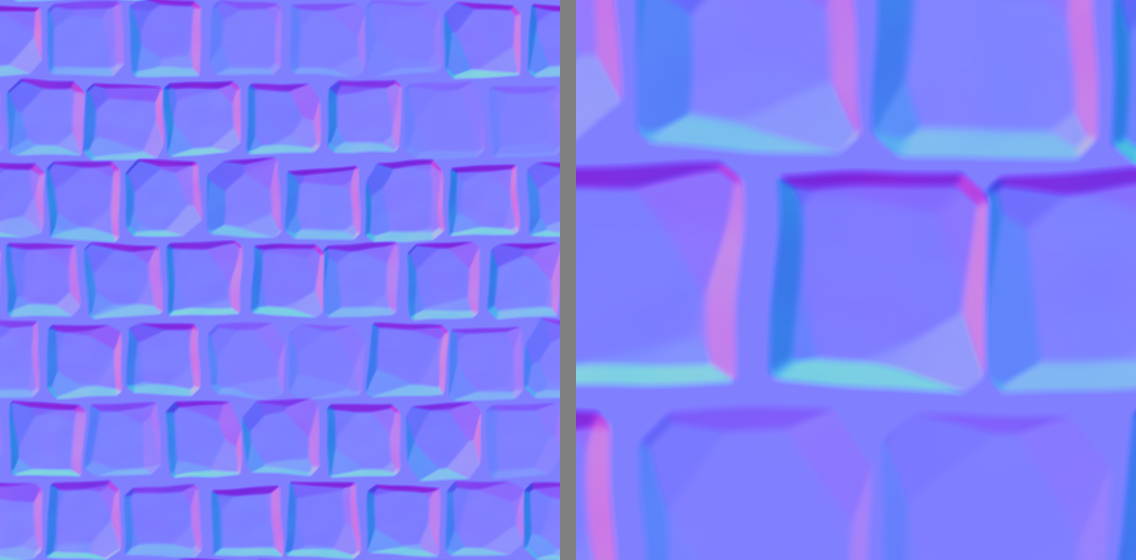
Left: the whole. Right: its middle third, enlarged.
Write a WebGL 1 fragment shader that draws this texture map.

```glsl
precision highp float;
// Tangent-space normal map of a cobbled wall: staggered rows of chipped stones.
// Each stone is the minimum of tilted planes (top, bevels, chips); the height
// field is differentiated numerically and the normal is packed into colour.

uniform vec2 u_resolution;

#define TILES 7.0           // stones across and rows down
#define HALF_SIZE 0.455     // half width of a stone, in tile units
#define SIZE_VARY 0.065     // variation of each edge position
#define SHIFT 0.06          // scatter of the stone centres
#define SKEW 0.15           // variation of the edge angles, radians
#define RISE 0.072          // height of a stone above the joints
#define TILT 0.07           // lean of the top faces
#define CHIP_SLOPE 0.34     // steepest shallow chip
#define WARP 0.035          // waviness of the outlines
#define UNDULATION 0.006    // soft bumps on the top faces
#define SOFTNESS 0.02       // sampling distance for the slope

vec2 hash2(vec2 p) {
  vec3 q = fract(p.xyx * vec3(0.1031, 0.1030, 0.0973));
  q += dot(q, q.yzx + 33.33);
  return fract((q.xx + q.yz) * q.zy);
}

vec2 direction(float angle) {
  return vec2(cos(angle), sin(angle));
}

// Gradient noise that repeats with the whole tile
float cornerNoise(vec2 cell, vec2 offset, float period) {
  vec2 g = hash2(mod(cell, period) + 211.0) * 2.0 - 1.0;
  return dot(g, offset);
}

float gradientNoise(vec2 p, float period) {
  vec2 i = floor(p);
  vec2 f = fract(p);
  vec2 u = f * f * f * (f * (f * 6.0 - 15.0) + 10.0);
  vec2 e = vec2(1.0, 0.0);
  float low = mix(cornerNoise(i, f, period),
                  cornerNoise(i + e.xy, f - e.xy, period), u.x);
  float high = mix(cornerNoise(i + e.yx, f - e.yx, period),
                   cornerNoise(i + e.xx, f - e.xx, period), u.x);
  return mix(low, high, u.y);
}

float smoothMin(float a, float b, float k) {
  float h = max(k - abs(a - b), 0.0) / k;
  return min(a, b) - h * h * k * 0.25;
}

// Height of one stone; p is relative to its regular centre
float stoneHeight(vec2 p, vec2 id) {
  vec2 seed = mod(id, TILES);
  vec2 look = hash2(seed + 3.0);
  p -= (hash2(seed + 23.0) - 0.5) * SHIFT;
  float h = RISE + dot((hash2(seed + 41.0) - 0.5) * TILT, p);

  // Steep bevels: four sides and four corner cuts
  for (int k = 0; k < 8; k++) {
    float fk = float(k);
    float corner = mod(fk, 2.0);
    vec2 v = hash2(seed + 60.0 + 17.0 * fk);
    vec2 d = direction(fk * 0.785398 + (v.x - 0.5) * SKEW);
    float reach = HALF_SIZE * (1.0 + 0.32 * corner)
                + (v.y - 0.5) * SIZE_VARY + (look.y - 0.5) * 0.03;
    float slope = mix(0.52, 0.85, fract(v.x * 7.0 + v.y))
                + 0.2 * max(d.y, 0.0);
    h = smoothMin(h, slope * (reach - dot(d, p)), 0.012);
  }

  // Shallow chips worn into the rim of the top face
  for (int k = 0; k < 6; k++) {
    float fk = float(k);
    vec2 v = hash2(seed + 229.0 + 19.0 * fk);
    vec2 d = direction((fk + v.x) * 1.0472);
    float slope = CHIP_SLOPE * (0.25 + 0.75 * v.y);
    float start = mix(0.25, 0.42, fract(v.x * 5.0 + v.y * 3.0));
    h = smoothMin(h, RISE + slope * (start - dot(d, p)), 0.004);
  }

  // A few stones are sunk and show only faint edges
  return h * mix(0.22, 1.0, smoothstep(0.03, 0.22, look.x));
}

// Joints are the zero level; nearby stones rise above it
float wallHeight(vec2 p) {
  float bump = gradientNoise(p * 3.0 + 0.4, TILES * 3.0);
  vec2 wave = vec2(gradientNoise(p * 2.0, TILES * 2.0),
                   gradientNoise(p * 2.0 + 5.5, TILES * 2.0));
  p += wave * WARP;
  float h = 0.0;
  for (int j = 0; j < 2; j++) {
    float row = floor(p.y - 0.5) + float(j);
    float stagger = 0.06 + 0.49 * mod(row, 2.0);
    for (int i = 0; i < 2; i++) {
      float column = floor(p.x - stagger) + float(i);
      vec2 centre = vec2(column + stagger, row + 0.5);
      h = max(h, stoneHeight(p - centre, vec2(column, row)));
    }
  }
  return h + UNDULATION * bump * smoothstep(0.0, RISE, h);
}

void main() {
  vec2 p = gl_FragCoord.xy / u_resolution * TILES;
  vec2 e = vec2(SOFTNESS, 0.0);
  vec2 slope = vec2(wallHeight(p + e.xy) - wallHeight(p - e.xy),
                    wallHeight(p + e.yx) - wallHeight(p - e.yx));
  slope /= 2.0 * SOFTNESS;

  // Red leans right, green leans down
  vec3 normal = normalize(vec3(-slope.x, slope.y, 1.0));
  gl_FragColor = vec4(normal * 0.5 + 0.5, 1.0);
}
```
